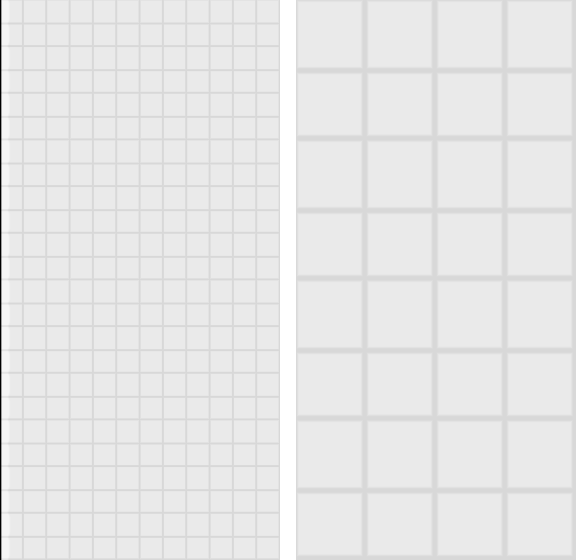
Left: the whole. Right: its middle third, enlarged.
Reproduce this pattern procedurally as a WebGL 1 fragment shader.

```glsl
precision highp float;

uniform vec2 u_resolution;

const vec2 TILES = vec2(12.0, 24.0);
const vec3 TILE_COLOR = vec3(0.918);
const vec3 GROUT_COLOR = vec3(0.846);
const vec3 STRIP_COLOR = vec3(0.962);
const vec3 EDGE_COLOR = vec3(0.0);
const float GROUT_WIDTH = 0.085;
const float EDGE_WIDTH = 0.06;
const float STRIP_END = 0.43;

float hash(vec2 cell) {
  vec3 q = fract(vec3(cell.xyx) * 0.1031);
  q += dot(q, q.yzx + 33.33);
  return fract((q.x + q.y) * q.z);
}

// Distance to the nearest whole number
float gridDistance(float x) {
  return abs(fract(x + 0.5) - 0.5);
}

float lineMask(float dist, float width, float blur) {
  return 1.0 - smoothstep(0.5 * width - blur, 0.5 * width + blur, dist);
}

// Every second horizontal joint sits slightly higher
float rowJointOffset(float y) {
  float joint = floor(y + 0.5);
  return mix(-0.025, 0.008, mod(joint, 2.0));
}

vec3 tileColor(vec2 p, float grain) {
  float shade = (hash(floor(p)) - 0.5) * grain;
  return TILE_COLOR + shade;
}

vec3 stripColor(float rowMask) {
  return mix(STRIP_COLOR, GROUT_COLOR, 0.6 * rowMask);
}

void main() {
  // Tile units, counted from the top left
  vec2 uv = gl_FragCoord.xy / u_resolution;
  vec2 p = vec2(uv.x, 1.0 - uv.y) * TILES;
  vec2 pixel = TILES / u_resolution;
  vec2 blur = max(0.7 * pixel, vec2(0.025));

  // Grout joints
  float columnMask = lineMask(gridDistance(p.x + 0.018), GROUT_WIDTH, blur.x);
  float rowDist = gridDistance(p.y - rowJointOffset(p.y));
  float rowMask = lineMask(rowDist, GROUT_WIDTH, blur.y);
  vec3 color = tileColor(p, 0.003);
  color = mix(color, GROUT_COLOR, max(columnMask, rowMask));

  // Pale worn strip, narrowing a little at each joint
  float wear = 0.03 * hash(vec2(floor(p.y), 7.0));
  float stripEnd = STRIP_END - wear - 0.05 * smoothstep(0.2, 0.0, rowDist);
  float strip = 1.0 - smoothstep(stripEnd - 0.07, stripEnd + 0.05, p.x);
  color = mix(color, stripColor(rowMask), strip);

  // Dark left border
  float edge = 1.0 - smoothstep(-0.5 * pixel.x, 0.5 * pixel.x, p.x - EDGE_WIDTH);
  color = mix(color, EDGE_COLOR, edge);

  gl_FragColor = vec4(color, 1.0);
}
```
